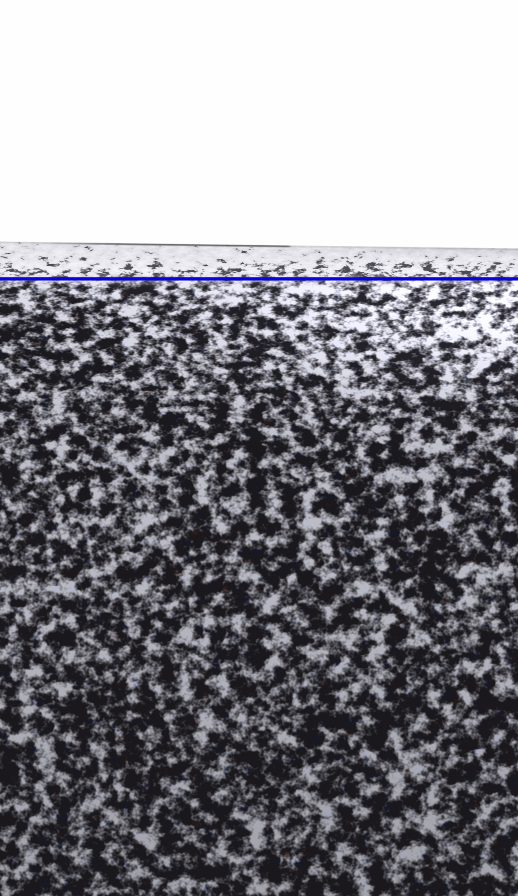
Reproduce this texture procedurally as a Shadertoy shader.

```glsl
// Speckled granite slab with a bright bevel and a blue guide line under a white backdrop.
#define GRAIN_FREQ 54.0
#define EDGE_LEFT 0.7305
#define EDGE_DROP 0.0078
#define LINE_Y 0.6888
#define LINE_HALF 0.0019
#define DARK_CUT -0.29
#define PALE_CUT 0.60
#define CLUMPING 0.30
#define DARK_MINERAL vec3(0.100, 0.094, 0.112)
#define PALE_MINERAL vec3(0.715, 0.715, 0.755)
#define LINE_COLOR vec3(0.03, 0.02, 0.84)

// Unit gradient for a lattice cell
vec2 cellGradient(vec2 cell) {
    uvec2 q = uvec2(ivec2(cell)) * uvec2(1597334673u, 3812015801u);
    uint h = (q.x ^ q.y) * 1597334673u;
    h = (h ^ (h >> 15)) * 2246822519u;
    float angle = float((h ^ (h >> 13)) & 65535u) * 6.28318 / 65536.0;
    return vec2(cos(angle), sin(angle));
}

float gradientNoise(vec2 p) {
    vec2 i = floor(p), f = p - i;
    vec2 w = f * f * f * (f * (f * 6.0 - 15.0) + 10.0);
    vec2 e = vec2(1.0, 0.0);
    float a = dot(cellGradient(i), f);
    float b = dot(cellGradient(i + e.xy), f - e.xy);
    float c = dot(cellGradient(i + e.yx), f - e.yx);
    float d = dot(cellGradient(i + e.xx), f - e.xx);
    return mix(mix(a, b, w.x), mix(c, d, w.x), w.y);
}

// Ragged crystals: rotated octaves, each shifted a little by the sum so far
float grains(vec2 p) {
    float sum = 0.0, weight = 1.0;
    for (int k = 0; k < 4; k++) {
        sum += weight * gradientNoise(p + 0.25 * sum);
        p = mat2(0.8, 0.6, -0.6, 0.8) * p * 1.85 + 17.3;
        weight *= 0.66;
    }
    return sum;
}

void mainImage(out vec4 fragColor, in vec2 fragCoord) {
    vec2 p = fragCoord / iResolution.y;
    float u = fragCoord.x / iResolution.x;
    float soft = 0.75 / iResolution.y;

    // Foreshortening squeezes the grains towards the top
    float rise = max(p.y - 0.42, 0.0);
    vec2 slab = vec2(p.x * 0.94, p.y + 1.1 * rise * rise);
    float grain = grains(slab * GRAIN_FREQ);
    float clump = gradientNoise(slab * 17.0 + 5.0) + 0.6 * gradientNoise(slab * 8.0 + 41.0);

    // Light falls off downwards, with a glare at the upper right
    float topLight = smoothstep(0.48, 0.70, p.y);
    vec2 toGlare = (vec2(u, p.y) - vec2(1.0, 0.645)) / vec2(0.55, 0.09);
    float glare = exp(-dot(toGlare, toGlare));
    float sheen = exp(-abs(p.y - LINE_Y) / 0.022);
    float bias = 0.04 * topLight + 0.20 * glare + 0.16 * sheen;
    bias -= 0.05 * smoothstep(0.35, 0.0, p.y);
    float mineral = smoothstep(DARK_CUT, PALE_CUT, grain + CLUMPING * clump + bias);

    // Polished front face
    float light = mix(0.90, 1.04, smoothstep(0.0, 0.5, p.y)) + 0.15 * topLight + 0.15 * glare;
    vec3 color = mix(DARK_MINERAL, PALE_MINERAL * light, mineral);
    color += vec3(0.05, 0.05, 0.06) * (glare + 0.8 * sheen);
    float tint = gradientNoise(slab * 95.0 + 63.0);
    color += vec3(0.07, 0.01, -0.02) * smoothstep(0.38, 0.60, tint) * (1.0 - mineral);
    color += vec3(-0.015, 0.0, 0.04) * smoothstep(0.25, 0.55, -tint);

    // Pale bevel with soft specks that thin out towards its top
    float edge = EDGE_LEFT - EDGE_DROP * u;
    float height = clamp((p.y - LINE_Y) / (edge - LINE_Y), 0.0, 1.0);
    float fleck = grains(slab * vec2(1.3, 1.6) * GRAIN_FREQ + 130.0);
    float cut = mix(0.02, -0.52, smoothstep(0.0, 0.95, height));
    float specks = smoothstep(cut + 0.10, cut - 0.42, fleck + 0.25 * clump);
    vec3 bevel = mix(vec3(0.93, 0.925, 0.95), vec3(0.885, 0.88, 0.905), height);
    bevel += 0.07 * fleck;
    bevel -= 0.07 * smoothstep(0.65, 1.0, height) * smoothstep(0.5, 1.0, u);
    bevel = mix(bevel, vec3(0.24, 0.23, 0.27), 0.9 * specks);
    color = mix(color, bevel, smoothstep(LINE_Y - 0.010, LINE_Y + 0.008, p.y));

    // Thin shadow on part of the upper edge
    float span = smoothstep(0.05, 0.25, u) * smoothstep(0.565, 0.555, u);
    float rim = smoothstep(0.0013 + soft, 0.0, abs(p.y - edge + 0.001));
    color = mix(color, vec3(0.30), rim * (0.15 + 0.65 * span));

    // Backdrop and guide line
    color = mix(color, vec3(0.996), smoothstep(-soft, soft, p.y - edge));
    float line = smoothstep(LINE_HALF + soft, LINE_HALF - soft, abs(p.y - LINE_Y));
    color = mix(color, LINE_COLOR, line);

    fragColor = vec4(clamp(color, 0.0, 1.0), 1.0);
}
```
